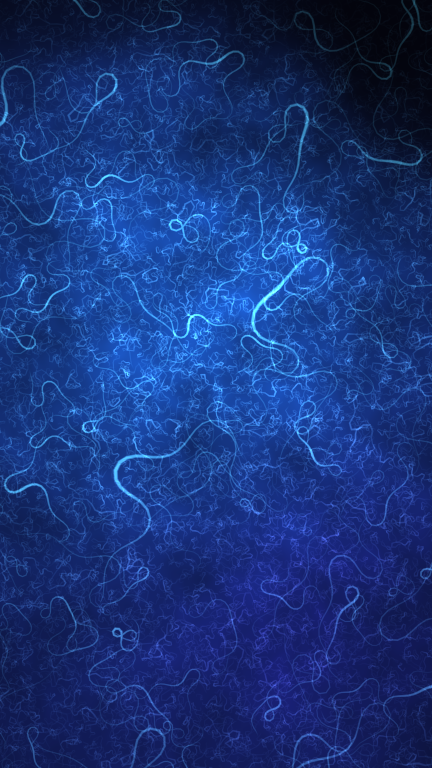
Give the GLSL for this background, as a WebGL 2 fragment shader.

```glsl
#version 300 es
precision highp float;
// Tangled glowing blue hairs and curls over a soft blue glow with dark corners.

uniform vec2 u_resolution;
out vec4 fragColor;

const float TAU = 6.2831853;

// Colours
const vec3 EDGE_BLUE   = vec3(0.062, 0.115, 0.325);
const vec3 GLOW_BLUE   = vec3(0.095, 0.290, 0.660);
const vec3 LOW_VIOLET  = vec3(0.095, 0.095, 0.420);
const vec3 NIGHT       = vec3(0.012, 0.016, 0.050);
const vec3 HAIR_BLUE   = vec3(0.300, 0.620, 0.850);
const vec3 HAIR_VIOLET = vec3(0.360, 0.270, 0.850);
const vec3 CURL_CYAN   = vec3(0.340, 0.830, 0.950);

// Glow and shade, in fractions of the canvas
const vec2 GLOW_CENTRE   = vec2(0.43, 0.60);
const vec2 GLOW_RADIUS   = vec2(0.47, 0.28);
const vec2 VIOLET_CENTRE = vec2(0.68, 0.27);
const vec2 VIOLET_RADIUS = vec2(0.38, 0.20);

// Strands, in canvas widths or in cells
const int   LAYERS       = 10;
const int   COARSE       = 4;      // layers drawn with smooth long curls
const float FIRST_CELL   = 0.42;
const float CELL_RATIO   = 0.74;
const float REACH        = 0.98;   // half length of a strand, in cells
const float THICKNESS    = 0.013;  // half width, in cells
const float SOFTNESS     = 0.0026; // edge blur, in canvas widths
const float FINE_LIGHT   = 0.62;
const float COARSE_LIGHT = 1.05;

vec4 hash4(vec2 p) {
  vec4 q = fract(p.xyxy * vec4(0.1031, 0.1030, 0.0973, 0.1099));
  q += dot(q, q.wzxy + 33.33);
  return fract((q.xxyz + q.yzzw) * q.zywx);
}

float blob(vec2 p, vec2 centre, vec2 radius) {
  vec2 d = (p - centre) / radius;
  return exp(-dot(d, d));
}

// Layered sines for the cloudy unevenness, about -1 to 1
float clouds(vec2 p) {
  float sum = 0.0, weight = 0.5;
  for (int i = 0; i < 4; i++) {
    sum += weight * sin(p.x + 1.7 * sin(p.y)) * cos(p.y + 1.3 * sin(p.x * 0.8));
    p = mat2(0.8, 0.6, -0.6, 0.8) * p * 1.9 + 2.3;
    weight *= 0.6;
  }
  return sum;
}

// One curl, walked both ways from its thick middle; p is in cells
float strand(vec2 p, vec4 rnd, float cell, int steps, float soft) {
  float light = 0.0, stride = REACH / float(steps);
  float width = THICKNESS * cell * (0.1 + 0.9 * rnd.z * rnd.z * rnd.z);
  for (float side = -1.0; side < 2.0; side += 2.0) {
    vec2 start = vec2(0.0);
    for (int i = 0; i < steps; i++) {
      float s = side * (float(i) + 0.5) / float(steps);
      float heading = TAU * rnd.x
        + (1.0 + 1.2 * rnd.y) * sin(s * (2.6 + 2.6 * rnd.w) + TAU * rnd.w)
        + 0.95 * sin(s * 9.0 + TAU * rnd.y);
      vec2 along = side * stride * vec2(cos(heading), sin(heading));
      float k = clamp(dot(p - start, along) / (stride * stride), 0.0, 1.0);
      float dist = length(p - start - along * k) * cell;
      float taper = 1.0 - (float(i) + k) / float(steps);
      float w = width * taper * taper;
      float line = 1.0 - smoothstep(w * 0.3, w + soft, dist);
      float fade = smoothstep(0.0, 0.15, taper) * (0.3 + 0.7 * taper * taper);
      light = max(light, line * fade);
      start += along;
    }
  }
  return light * (0.25 + 0.75 * rnd.z * rnd.z);
}

// One strand in each cell of a turned grid
float strandLayer(vec2 p, int layer, float cell, float soft) {
  float turn = float(layer) * 1.1 + 0.4;
  vec2 g = mat2(cos(turn), sin(turn), -sin(turn), cos(turn)) * p / cell;
  g += 37.0 + 13.7 * float(layer);
  vec2 home = floor(g);
  int steps = layer < COARSE ? 20 : 8;
  float light = 0.0;
  for (int y = -1; y <= 1; y++)
    for (int x = -1; x <= 1; x++) {
      vec2 id = home + vec2(x, y);
      vec2 local = g - id - hash4(id + 71.0).xy;
      if (dot(local, local) < 1.0)
        light += strand(local, hash4(id + 5.0 * float(layer)), cell, steps, soft);
    }
  return light;
}

void main() {
  vec2 uv = gl_FragCoord.xy / u_resolution;
  vec2 p = gl_FragCoord.xy / u_resolution.x;
  float soft = max(SOFTNESS, 0.9 / u_resolution.x);

  // Soft ground: glow, violet patch and shaded corners
  float mottle = clouds(p * 9.0);
  float glow = blob(uv, GLOW_CENTRE, GLOW_RADIUS) * (1.0 + 0.35 * mottle);
  float violet = blob(uv, VIOLET_CENTRE, VIOLET_RADIUS) * (0.75 + 0.5 * mottle);
  violet = clamp(violet + 0.3 * (1.0 - smoothstep(0.0, 0.45, uv.y)), 0.0, 1.0);
  float shade = smoothstep(0.10, 0.66, length((uv - 1.0) * vec2(1.0, 1.6)) + 0.06 * mottle);
  shade *= 1.0 - 0.7 * smoothstep(0.87, 1.02, uv.y);
  shade *= 1.0 - 0.3 * smoothstep(0.45, 0.75, length(uv - vec2(0.45, 0.5)));
  vec3 ground = mix(mix(EDGE_BLUE, LOW_VIOLET, violet * 0.8), GLOW_BLUE, glow);
  vec3 colour = mix(NIGHT, ground * (1.0 + 0.2 * mottle), shade);

  // Strands from long curls down to fine hairs
  float coarse = 0.0, fine = 0.0, cell = FIRST_CELL;
  for (int i = 0; i < LAYERS; i++) {
    float light = strandLayer(p, i, cell, soft);
    if (i < COARSE) coarse += light; else fine += light;
    cell *= CELL_RATIO;
  }
  float cool = violet * (1.0 - glow);
  float hairs = FINE_LIGHT * fine * mix(0.4, 1.0, glow) * mix(0.25, 1.0, shade);
  float curls = COARSE_LIGHT * coarse * mix(0.6, 1.0, glow) * mix(0.45, 1.0, shade);
  vec3 light = mix(HAIR_BLUE, HAIR_VIOLET, cool * 0.8) * hairs * (1.0 + 0.4 * mottle)
             + mix(CURL_CYAN, HAIR_VIOLET, cool * 0.5) * curls;
  colour += light * (1.0 - 0.4 * colour);
  fragColor = vec4(min(colour, 1.0), 1.0);
}
```
